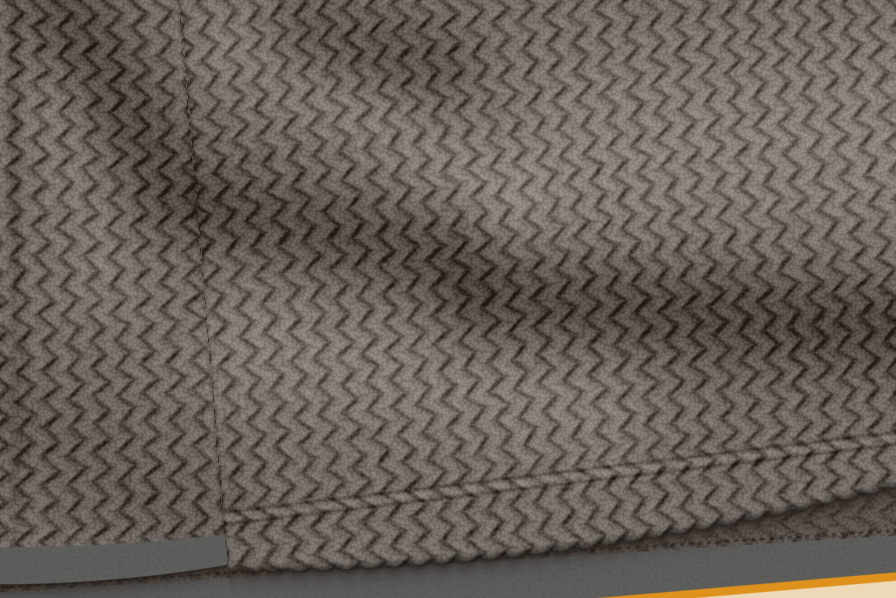
Reproduce this texture procedurally as a WebGL 2 fragment shader.

```glsl
#version 300 es
precision highp float;
uniform vec2 u_resolution;
out vec4 outColor;

// All lengths are fractions of the canvas height
const float RIBS = 24.0;          // zigzag ribs per unit across
const float ZIGZAGS = 21.0;       // zigzag periods per unit down
const float ZIGZAG_SWING = 0.62;  // sideways swing, in ribs
const float GROOVE_WIDTH = 0.24;  // in ribs
const float GROOVE_DEPTH = 0.31;
const float FRONT_TILT = 0.13;
const float SIDE_TILT = 0.03;
const float GRAIN_SCALE = 165.0;
const float GRAIN_STRENGTH = 0.30;
const float BASE_TONE = 0.61;
const float SCALLOPS = 25.0;
const float TAU = 6.2831853;

const vec3 SHADOW = vec3(0.13, 0.10, 0.08);
const vec3 FLEECE = vec3(0.62, 0.59, 0.565);
const vec3 TRIM = vec3(0.36, 0.36, 0.355);
const vec3 ORANGE = vec3(0.87, 0.57, 0.11);
const vec3 CREAM = vec3(0.93, 0.85, 0.72);

vec2 hash2(vec2 c) {
  return fract(sin(vec2(dot(c, vec2(127.1, 311.7)), dot(c, vec2(269.5, 183.3)))) * 43758.5);
}

// Distance to the nearest scattered cell centre
float cellular(vec2 p) {
  vec2 cell = floor(p), f = fract(p);
  float nearest = 2.0;
  for (int y = -1; y <= 1; y++)
    for (int x = -1; x <= 1; x++) {
      vec2 o = vec2(x, y);
      nearest = min(nearest, length(o + hash2(cell + o) - f));
    }
  return nearest;
}

float above(float d) {
  float soft = 0.9 / u_resolution.y;
  return smoothstep(-soft, soft, d);
}

float line(float d, float width) { return exp(-d * d / (width * width)); }

// Soft fold along the segment a-b
float fold(vec2 p, vec2 a, vec2 b, float width) {
  vec2 ab = b - a;
  float t = clamp(dot(p - a, ab) / dot(ab, ab), 0.0, 1.0);
  return line(length(p - a - ab * t), width);
}

float drape(vec2 p) {
  float dark = 0.23 * fold(p, vec2(0.10, 1.0), vec2(0.29, 0.68), 0.075)
    + 0.22 * fold(p, vec2(0.40, 0.64), vec2(0.74, 0.57), 0.075)
    + 0.28 * fold(p, vec2(0.82, 0.50), vec2(1.52, 0.45), 0.085)
    + 0.17 * fold(p, vec2(0.52, 0.94), vec2(0.73, 0.89), 0.07)
    + 0.10 * fold(p, vec2(0.0, 0.3), vec2(0.3, 0.14), 0.12);
  float light = 0.13 * fold(p, vec2(0.40, 0.92), vec2(0.84, 0.67), 0.08)
    + 0.17 * fold(p, vec2(1.0, 0.74), vec2(1.5, 0.78), 0.2)
    + 0.14 * fold(p, vec2(0.43, 0.42), vec2(0.98, 0.32), 0.12)
    + 0.09 * fold(p, vec2(0.10, 0.82), vec2(0.18, 0.52), 0.07);
  return light - dark;
}

// Zigzag ribs with uneven grooves
float knit(vec2 p, float tilt) {
  vec2 q = vec2(p.x + tilt * p.y, p.y - tilt * p.x);
  q += 0.005 * sin(q.yx * vec2(11.0, 9.0) + 1.5 * sin(q * 6.0));
  q += 0.0018 * sin(q.yx * vec2(83.0, 71.0));
  float turn = q.y * ZIGZAGS;
  float rib = q.x * RIBS + ZIGZAG_SWING * 2.0 * abs(fract(turn) - 0.5);
  float slope = sin(TAU * turn);
  float groove = smoothstep(GROOVE_WIDTH, 0.0, abs(fract(rib) - 0.5));
  float wear = hash2(vec2(floor(rib), floor(turn * 2.0))).x;
  float depth = GROOVE_DEPTH * (0.75 + 0.5 * wear * abs(slope) + 0.3 * slope);
  return 0.06 * slope * sin(TAU * rib) + 0.05 * cos(TAU * rib) - groove * depth;
}

void main() {
  vec2 p = gl_FragCoord.xy / u_resolution.y;
  float grain = GRAIN_STRENGTH * (0.48 - cellular(p * GRAIN_SCALE));
  float tuft = 0.12 * (0.48 - cellular(p * 48.0));
  float seam = p.x - 0.385 + 0.085 * p.y;
  float front = above(seam);
  float fromSeam = max(p.x - 0.39, 0.0);
  float side = p.x / 0.39;

  // Lining, trim and the surface under the garment
  float trimBottom = 0.086 * (p.x - 1.0);
  float trimTop = 0.047 + 0.0635 * (p.x - 0.59);
  vec3 trim = TRIM + 0.12 * grain;
  vec3 color = mix(CREAM, ORANGE, above(p.y - trimBottom + 0.014));
  color = mix(color, trim, above(p.y - trimBottom));
  float liningTone = 0.44 + 0.5 * knit(p, FRONT_TILT) + grain;
  color = mix(color, mix(SHADOW, FLEECE, liningTone), above(p.y - trimTop));
  float dash = smoothstep(-0.5, 0.5, sin(p.x * 420.0));
  color *= 1.0 - 0.4 * dash * line(p.y - trimTop - 0.008, 0.0025);

  // Fleece panels
  float tone = BASE_TONE + drape(p) + knit(p, mix(SIDE_TILT, FRONT_TILT, front)) + grain + tuft;
  tone -= 0.16 * line(seam, 0.005) + 0.12 * line(p.x - 0.025, 0.012);
  float hemStitch = p.y - 0.135 - 0.119 * fromSeam;
  float stitches = line(hemStitch - 0.010, 0.0035) + line(hemStitch + 0.010, 0.0035);
  tone += front * (0.08 * line(hemStitch, 0.006) - 0.24 * stitches);
  vec3 fleece = mix(SHADOW, FLEECE, clamp(tone, 0.0, 1.15));

  // Scalloped front hem and bound side hem, each casting a shadow
  float scallop = 0.005 * abs(sin(p.x * SCALLOPS * TAU * 0.5));
  float frontHem = p.y - 0.049 - 0.115 * fromSeam * fromSeam + scallop;
  float sideHem = p.y - 0.023 - 0.034 * side * side;
  float hem = mix(sideHem, frontHem, front);
  color = mix(color, SHADOW, 0.85 * exp(-max(-hem, 0.0) / 0.014));
  float sideFleece = above(p.y - 0.085 - 0.022 * side * side);
  vec3 panel = mix(mix(trim, fleece, sideFleece), fleece, front);
  panel *= 1.0 - 0.45 * front * line(frontHem, 0.008);
  color = mix(color, panel, above(hem));
  outColor = vec4(color, 1.0);
}
```
